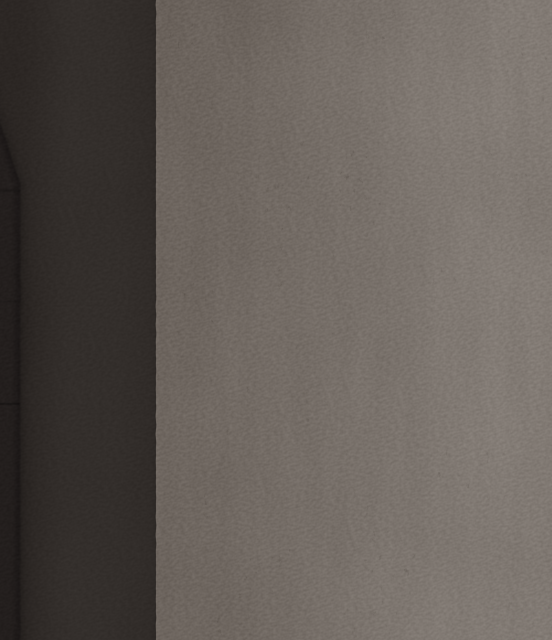
Write a WebGL 2 fragment shader that draws this texture.

```glsl
#version 300 es
precision highp float;
// Worn taupe plaster wall beside a dark upright panel with a shadowed, chamfered strip.
#define WALL_EDGE 0.2437
#define STRIP_EDGE 0.0315
#define CHAMFER_Y 0.714
#define CHAMFER_SLOPE 0.34
#define SEAM_Y 0.369
#define GRAIN 0.040
#define STREAKS 0.022
#define SPECKS 0.060

uniform vec2 u_resolution;
out vec4 fragColor;

vec2 gradientAt(vec2 cell) {
    vec3 h = fract(cell.xyx * vec3(0.1031, 0.1030, 0.0973));
    h += dot(h, h.yzx + 33.33);
    float angle = 6.2832 * fract((h.x + h.y) * h.z);
    return vec2(cos(angle), sin(angle));
}

float gradientNoise(vec2 p) {
    vec2 i = floor(p), f = fract(p);
    vec2 u = f * f * f * (f * (f * 6.0 - 15.0) + 10.0);
    vec2 e = vec2(1.0, 0.0);
    float a = dot(gradientAt(i), f);
    float b = dot(gradientAt(i + e.xy), f - e.xy);
    float c = dot(gradientAt(i + e.yx), f - e.yx);
    float d = dot(gradientAt(i + e.xx), f - e.xx);
    return mix(mix(a, b, u.x), mix(c, d, u.x), u.y);
}

float fbm(vec2 p) {
    float sum = 0.0, amp = 0.5;
    for (int k = 0; k < 4; k++) {
        sum += amp * gradientNoise(p);
        p = mat2(0.8, 0.6, -0.6, 0.8) * p * 2.03 + 17.3;
        amp *= 0.5;
    }
    return sum;
}

// Short fibres leaning slightly off horizontal
float fineGrain(vec2 p) {
    vec2 q = vec2(p.x + 0.35 * p.y, p.y - 0.35 * p.x);
    return gradientNoise(q * vec2(135.0, 230.0)) + 0.5 * gradientNoise(p * 290.0 + 9.0);
}

vec3 plaster(vec2 p, vec2 uv, float grain) {
    vec3 shade = vec3(0.415, 0.383, 0.357);
    vec3 light = vec3(0.508, 0.479, 0.454);
    float t = smoothstep(0.24, 1.0, uv.x);
    t += 0.10 * (1.0 - smoothstep(0.0, 0.45, uv.y)) * (1.0 - uv.x);
    t -= 0.10 * smoothstep(0.75, 1.0, uv.y);
    vec3 col = mix(shade, light, clamp(t + 0.08, 0.0, 1.0));

    // Broad clouding and vertical trowel streaks
    float wander = 0.012 * gradientNoise(p * 5.0);
    float streak = fbm(vec2((p.x + wander) * 30.0, p.y * 3.5));
    col += 0.035 * fbm(p * 4.0 + 3.0) + STREAKS * streak;

    // Small dark scuffs gathered in upright drifts
    float drift = smoothstep(-0.08, 0.35, fbm(p * vec2(13.0, 5.0) + 21.0));
    float speck = smoothstep(0.16, 0.48, fbm(p * vec2(95.0, 60.0) + 5.0));
    col -= SPECKS * speck * (0.25 + drift);
    return col + GRAIN * grain;
}

vec3 darkPanel(vec2 p, float grain, float aa) {
    vec3 low = vec3(0.173, 0.153, 0.142);
    vec3 high = vec3(0.200, 0.181, 0.169);
    float lit = smoothstep(0.02, 0.12, p.x) * (1.0 - 0.35 * smoothstep(0.17, WALL_EDGE, p.x));
    vec3 col = mix(low, high, lit) + 0.012 * fbm(p * 5.0);

    // Strip whose upper corner is cut back to the left border
    float edge = STRIP_EDGE - CHAMFER_SLOPE * max(p.y - CHAMFER_Y, 0.0);
    edge += 0.001 * gradientNoise(vec2(3.0, p.y * 25.0));
    float d = p.x - edge;
    col *= 1.0 - 0.22 * exp(-max(d, 0.0) / 0.010);
    vec3 strip = mix(vec3(0.138, 0.120, 0.115), vec3(0.108, 0.092, 0.090),
                     smoothstep(-0.016, 0.0, d));

    // Faint joints across the strip
    float joint = exp(-pow((p.y - SEAM_Y) / 0.0018, 2.0));
    joint += 0.4 * exp(-pow((p.y - SEAM_Y - 0.160) / 0.0018, 2.0));
    joint += 0.6 * exp(-pow((p.y - CHAMFER_Y + 0.012) / 0.003, 2.0));
    strip *= 1.0 - 0.28 * joint;
    col = mix(strip, col, smoothstep(-0.0015 - aa, 0.0015 + aa, d));
    return col + 0.45 * GRAIN * grain;
}

void main() {
    vec2 uv = gl_FragCoord.xy / u_resolution;
    vec2 p = gl_FragCoord.xy / u_resolution.y;
    float aa = 0.7 / u_resolution.y;
    float grain = fineGrain(p);

    // Slightly ragged boundary with a thin dark crease and a pale lip
    float d = p.x - WALL_EDGE - 0.0012 * gradientNoise(vec2(7.0, p.y * 70.0));
    vec3 wall = plaster(p, uv, grain) + 0.018 * exp(-max(d, 0.0) / 0.003);
    vec3 panel = darkPanel(p, grain, aa) * (1.0 - 0.10 * exp(-max(-d, 0.0) / 0.004));
    fragColor = vec4(mix(panel, wall, smoothstep(-aa, aa, d)), 1.0);
}
```
